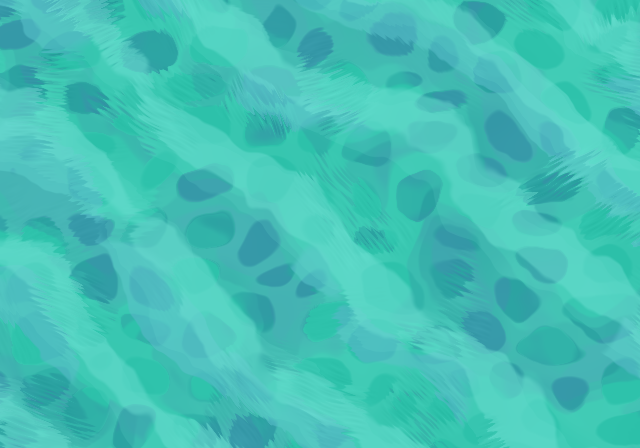
Give the GLSL for this texture, as a Shadertoy shader.

```glsl
// Painted shallow water: posterised teal pools split by a pale cellular web,
// crossed by diagonal translucent bands. Stretched cellular noise acts as
// brush hairs that comb the edges; layered sines bend everything.

#define BAND_NORMAL   vec2(0.64, 0.77)
#define BANDS         3.9
#define POOL_SCALE    vec2(7.6, 9.4)
#define STROKE_SCALE  4.5
#define HAIR_SCALE    vec2(13.0, 115.0)
#define COMB_LENGTH   0.075
#define WARP          0.022
#define WEB_OPACITY   0.42
#define GLAZE_OPACITY 0.50

const float TAU = 6.2832;
const vec3 GREEN  = vec3(0.18, 0.76, 0.67);
const vec3 TEAL   = vec3(0.19, 0.70, 0.66);
const vec3 DARK   = vec3(0.17, 0.64, 0.635);
const vec3 DEEP   = vec3(0.21, 0.60, 0.66);
const vec3 RIBBON = vec3(0.31, 0.72, 0.76);
const vec3 WEB    = vec3(0.36, 0.85, 0.77);
const vec3 GLAZE  = vec3(0.42, 0.87, 0.82);

vec2 hash2(vec2 cell) {
    vec3 h = fract(cell.xyx * vec3(0.1031, 0.103, 0.0973));
    h += dot(h, h.yzx + 33.33);
    return fract((h.xx + h.yz) * h.zy);
}

// Layered sines, roughly -1 to 1
float swell(vec2 p) {
    float sum = 0.0, amp = 0.5;
    for (int i = 0; i < 4; i++) {
        p = mat2(0.8, -0.6, 0.6, 0.8) * p * 1.6 + 1.7;
        sum += amp * sin(p.x + 1.5 * sin(0.8 * p.y));
        amp *= 0.62;
    }
    return sum;
}

// Cellular noise: x = crowding (1 on borders, 2 at corners), y = cell id,
// z = distance to the nearest seed
vec3 cells(vec2 p) {
    vec2 home = floor(p);
    float nearest = 9.0, total = 0.0, id = 0.0;
    for (int y = -1; y <= 1; y++)
    for (int x = -1; x <= 1; x++) {
        vec2 cell = home + vec2(x, y);
        vec2 seed = hash2(cell);
        float d = length(cell + 0.1 + 0.8 * seed - p);
        total += exp(-6.0 * d);
        if (d < nearest) {
            nearest = d;
            id = hash2(cell + 71.0).x;
        }
    }
    return vec3(total * exp(6.0 * nearest) - 1.0, id, nearest);
}

// Soft posterising step
float edge(float level, float value) {
    return smoothstep(level - 0.014, level + 0.014, value);
}

void mainImage(out vec4 fragColor, in vec2 fragCoord) {
    vec2 p = fragCoord / iResolution.y;
    vec2 drift = vec2(swell(p * 7.0), swell(p * 7.0 + 9.0));

    // Brush strokes: each patch has its own direction and roughness
    vec3 stroke = cells(p * STROKE_SCALE + 0.3 * drift);
    float angle = -0.35 + 1.9 * (stroke.y - 0.5);
    vec2 along = vec2(cos(angle), sin(angle));
    vec2 q = vec2(dot(p, along), dot(p, vec2(-along.y, along.x)));
    q.y += 0.012 * drift.x;
    float rough = smoothstep(0.15, 0.6, fract(stroke.y * 7.3));
    rough *= 1.0 - smoothstep(0.1, 0.8, stroke.x);
    float hair = (cells(q * HAIR_SCALE).z - 0.45) * rough;

    vec2 smoothPos = p + WARP * drift + 0.003 * swell(p * 28.0);
    vec2 combed = smoothPos + along * hair * COMB_LENGTH;

    // Diagonal phase shared by pools and bands
    float phase = TAU * (dot(combed, BAND_NORMAL) * BANDS
                + 0.27 * swell(combed * 2.6 + 4.0));
    float ripple = swell(combed * 9.0 + 2.0);

    // Pools: one tone per cell, blended into the broad tone under the web
    vec3 pool = cells(mix(smoothPos, combed, 0.5) * POOL_SCALE);
    float web = smoothstep(0.24, 0.44, pool.x);
    float tone = 0.5 + 0.24 * swell(combed * 6.0 + 13.0)
               + 0.42 * (pool.y - 0.5) * (1.0 - web)
               + 0.07 * sin(phase) + 0.22 * hair;
    vec3 color = mix(DEEP, DARK, edge(0.31, tone));
    color = mix(color, TEAL, edge(0.42, tone));
    color = mix(color, GREEN, edge(0.52, tone));

    // Soft blue mottling inside the darker pools
    float mottle = smoothstep(0.1, 0.7, swell(p * 10.0 + 31.0));
    color = mix(color, DEEP, 0.55 * mottle * (1.0 - edge(0.5, tone)));

    // Broken blue ribbons beside the light bands
    float ribbon = smoothstep(0.5, 0.62, sin(phase + 1.7) + 0.5 * ripple);
    ribbon *= smoothstep(-0.12, 0.08, swell(combed * 4.2 + 21.0));
    color = mix(color, RIBBON, 0.78 * ribbon);

    // Pale web, fading in and out
    float webFade = 0.55 + 0.45 * smoothstep(-0.4, 0.3, swell(p * 5.0 + 40.0));
    color = mix(color, WEB, WEB_OPACITY * web * webFade);

    // Two overlapping translucent light bands
    float crest = sin(phase) + 0.5 * swell(combed * 9.0 + 17.0);
    float veil = sin(phase + 0.6) + 0.6 * ripple;
    color = mix(color, GLAZE, 0.16 * smoothstep(0.1, 0.18, veil));
    color = mix(color, GLAZE, GLAZE_OPACITY * smoothstep(0.4, 0.62, crest));

    // Paint relief
    color += 0.05 * hair + 0.008 * drift.y;
    fragColor = vec4(clamp(color, 0.0, 1.0), 1.0);
}
```
